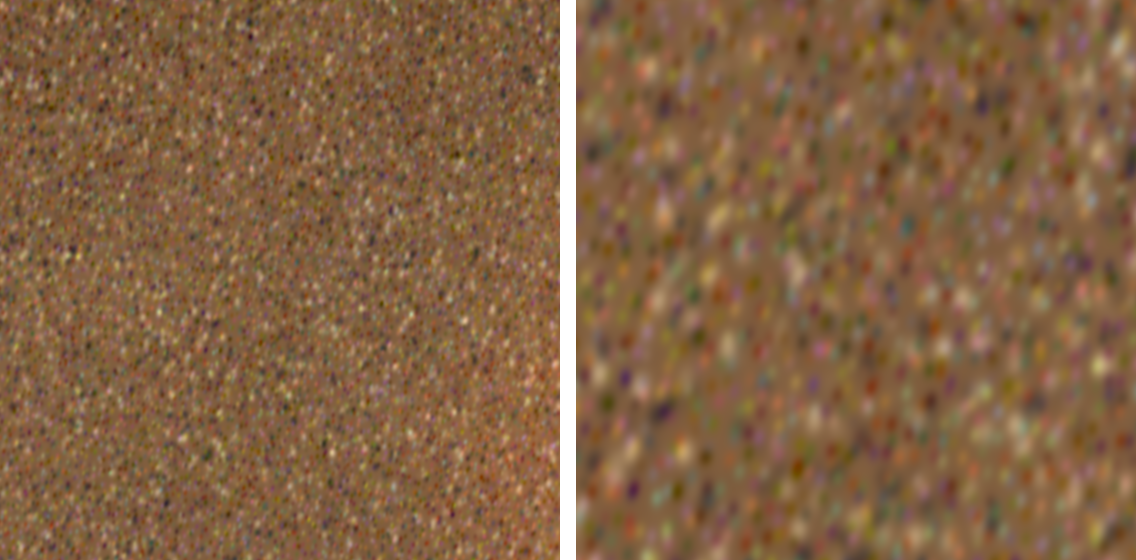
Left: the whole. Right: its middle third, enlarged.
A WebGL 1 fragment shader for this texture:

```glsl
precision highp float;
// Draws damp brown sand: fine tinted grains, pale and dark specks, soft uneven light.
uniform vec2 u_resolution;

const vec3 SAND_COLOR = vec3(0.506, 0.369, 0.244);
const vec3 PALE_SPECK = vec3(0.23, 0.25, 0.22);      // added by bright grains
const vec3 DARK_SPECK = vec3(-0.20, -0.13, -0.05);   // added by shaded grains
const vec3 WARM_GLOW = vec3(0.09, 0.03, 0.01);       // light at the lower right
const vec3 WARM_AXIS = vec3(0.09, 0.0, -0.20);       // blue grey to ochre
const vec3 ROSE_AXIS = vec3(0.08, -0.11, 0.06);      // green to rose
const float LUMA_CONTRAST = 0.18;
const float FINE_DENSITY = 116.0;                    // grains across the canvas
const float SPECK_DENSITY = 66.0;
const float GRAIN_STRETCH = 1.4;                     // height over width
const float GRAIN_LEAN = 0.1;
const float FINE_FALLOFF = 5.2;
const float SPECK_FALLOFF = 7.0;
const float SPECK_RARITY = 4.0;
const float MOTTLE_STRENGTH = 0.011;

vec3 hash3(vec2 cell, float seed) {
  vec3 p = fract(vec3(cell.xyx + seed) * vec3(0.1031, 0.1030, 0.0973));
  p += dot(p, p.yxz + 33.33);
  return fract((p.xxy + p.yzz) * p.zyx);
}

// Soft cellular grains: rgb sums centred random tints, a sums sparse specks.
vec4 grains(vec2 uv, float density, float falloff, float seed) {
  vec2 p = vec2(uv.x - GRAIN_LEAN * uv.y, uv.y / GRAIN_STRETCH) * density;
  vec2 home = floor(p);
  vec4 sum = vec4(0.0);
  for (int j = -1; j <= 1; j++) {
    for (int i = -1; i <= 1; i++) {
      vec2 cell = home + vec2(float(i), float(j));
      vec3 place = hash3(cell, seed);
      vec3 tint = hash3(cell, seed + 57.0);
      vec2 offset = p - cell - place.xy;
      float weight = exp(-falloff * dot(offset, offset));
      sum += weight * vec4(tint - 0.5, pow(place.z, SPECK_RARITY));
    }
  }
  return sum;
}

// Layered sines, bent by each other, for broad uneven patches.
float mottle(vec2 uv) {
  float sum = 0.0;
  float amplitude = 1.0;
  vec2 p = uv * 7.0;
  for (int i = 0; i < 4; i++) {
    p = mat2(0.8, 0.6, -0.6, 0.8) * p * 1.7 + 1.3;
    sum += amplitude * sin(p.x + 1.4 * sin(p.y)) * sin(p.y + 0.8 * sin(p.x * 0.7));
    amplitude *= 0.75;
  }
  return sum;
}

void main() {
  vec2 uv = gl_FragCoord.xy / u_resolution.y;

  // Broad light and colour
  float glow = smoothstep(0.7, 1.05, uv.x + 0.06 * sin(uv.y * 9.0))
             * (1.0 - smoothstep(0.3, 0.85, uv.y));
  float topShade = smoothstep(0.55, 1.0, uv.y);
  vec3 color = SAND_COLOR + WARM_GLOW * glow - 0.025 * topShade;
  color += MOTTLE_STRENGTH * mottle(uv) * vec3(1.0, 0.85, 0.7);

  // Fine tinted grains
  vec4 fine = grains(uv, FINE_DENSITY, FINE_FALLOFF, 11.0);
  color += LUMA_CONTRAST * fine.x + WARM_AXIS * fine.y + ROSE_AXIS * fine.z;

  // Larger pale and dark specks
  color += PALE_SPECK * grains(uv, SPECK_DENSITY, SPECK_FALLOFF, 203.0).a;
  color += DARK_SPECK * grains(uv, SPECK_DENSITY, SPECK_FALLOFF, 419.0).a;

  gl_FragColor = vec4(clamp(color, 0.0, 1.0), 1.0);
}
```
